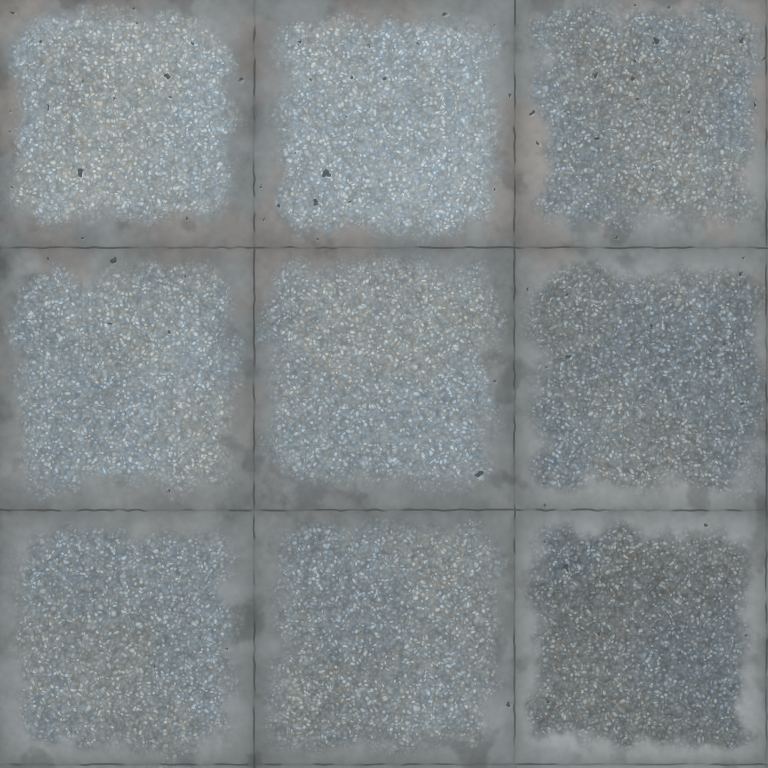
Reproduce this texture procedurally as a Shadertoy shader.

```glsl
// Weathered concrete paving: three by three slabs with exposed pebble panels.

float hash(vec2 p) {
    vec3 q = fract(p.xyx * vec3(0.1031, 0.1030, 0.0973));
    q += dot(q, q.yzx + 33.33);
    return fract((q.x + q.y) * q.z);
}

vec2 hash2(vec2 p) {
    return vec2(hash(p), hash(p + 71.7));
}

float noise(vec2 p) {
    vec2 i = floor(p), f = fract(p);
    f = f * f * (3.0 - 2.0 * f);
    return mix(mix(hash(i), hash(i + vec2(1, 0)), f.x),
               mix(hash(i + vec2(0, 1)), hash(i + vec2(1, 1)), f.x), f.y);
}

float fbm(vec2 p) {
    float sum = 0.0, amp = 0.5;
    for (int i = 0; i < 5; i++) {
        sum += amp * noise(p);
        p = mat2(1.6, 1.2, -1.2, 1.6) * p + 17.3;
        amp *= 0.5;
    }
    return sum / 0.97;
}

float roundBox(vec2 p, vec2 halfSize, float r) {
    vec2 q = abs(p) - halfSize + r;
    return length(max(q, 0.0)) + min(max(q.x, q.y), 0.0) - r;
}

// Packed stones: x is brightness, y is a random hue for the nearest stone
vec2 pebbles(vec2 p) {
    p += 1.1 * vec2(noise(p * 0.45), noise(p * 0.45 + 60.0));
    vec2 cell = floor(p), stone = vec2(0);
    float nearest = 9.0;
    for (int y = -1; y <= 1; y++)
    for (int x = -1; x <= 1; x++) {
        vec2 c = cell + vec2(x, y);
        float d = length(c + hash2(c) - p) * mix(0.85, 1.25, hash(c + 11.0));
        if (d < nearest) {
            nearest = d;
            stone = hash2(c + 31.4);
        }
    }
    float light = mix(0.2, 1.0, pow(stone.x, 3.0));
    return vec2(smoothstep(0.8, 0.1, nearest) * light, stone.y);
}

// Chipped holes: x is the dark hollow, y the pale lower lip
vec2 chips(vec2 uv, float scale, float chance, float soft) {
    vec2 p = uv * scale, cell = floor(p);
    vec2 d = fract(p) - 0.3 - 0.4 * hash2(cell + 5.0);
    float radius = mix(0.05, 0.12, pow(hash(cell + 9.0), 2.0));
    float present = step(hash(cell + 13.0), chance);
    d += 0.16 * (vec2(noise(p * 8.0), noise(p * 8.0 + 40.0)) - 0.5);
    float edge = soft * scale;
    float hollow = smoothstep(radius + edge, radius - edge, length(d));
    float lip = smoothstep(radius + edge, radius - edge, length(d + vec2(-0.04, 0.07)));
    return present * vec2(hollow, lip * (1.0 - hollow));
}

void mainImage(out vec4 fragColor, in vec2 fragCoord) {
    vec2 uv = fragCoord / iResolution.xy;
    float px = 1.0 / min(iResolution.x, iResolution.y);

    // Slab grid with slightly uneven joints
    vec2 p = uv * 3.0 + vec2(0.0015, -0.018)
           + vec2(0.0115, 0.015) * sin(6.2832 * (uv + vec2(0.08, 0.04)));
    vec2 id = mod(floor(p), 3.0);
    vec2 local = fract(p) - 0.5;
    float rightColumn = step(1.5, id.x);
    float cloud = fbm(uv * 9.0);
    float stain = fbm(uv * 26.0 + 50.0);
    float grit = fbm(uv * 130.0);

    // Smooth cement border with grey and brown staining
    float tone = 0.495 + 0.02 * uv.y + 0.08 * (cloud - 0.5) + 0.16 * (stain - 0.5);
    vec3 color = tone * vec3(0.96, 1.0, 1.01);
    float rust = smoothstep(0.42, 0.7, fbm(uv * 13.0 + 8.0)) * smoothstep(0.1, 0.9, uv.y);
    color *= mix(vec3(1), vec3(1.04, 0.98, 0.95), rust);

    // Ragged panel outline, shifted a little in each slab
    vec2 shift = 0.05 * (hash2(id + 3.0) - 0.5) + vec2(0.02 * rightColumn, 0.0);
    float d = roundBox(local - shift, vec2(0.41, 0.405), 0.1)
            + 0.09 * (cloud - 0.5) + 0.16 * (stain - 0.5);
    float panel = smoothstep(0.055, -0.055, d);

    // Pale bloom around the panels, strongest in the right column
    float bloom = 0.03 * hash(id + 21.0) + 0.05 * rightColumn;
    bloom += 0.04 * smoothstep(0.15, 0.0, uv.y);
    color += bloom * exp(-pow((d - 0.03) / 0.07, 2.0));

    // Pebble panel: darker toward the bottom and the right
    float panelTone = 0.53 + 0.045 * id.y - 0.075 * rightColumn
                    + 0.07 * (cloud - 0.5) + 0.02 * local.x * (1.0 - rightColumn);
    vec2 stone = pebbles(uv * 215.0);
    panelTone += 0.25 * (stone.x - 0.17) + 0.09 * (grit - 0.5);
    vec3 tint = mix(vec3(0.93, 1.0, 1.035), vec3(0.955, 1.0, 1.0),
                    smoothstep(0.35, 0.65, fbm(uv * 7.0 + 20.0)));
    tint += 0.06 * (stone.y - 0.5) * vec3(1, 0, -1);
    color = mix(color, panelTone * tint, panel);
    color += 0.05 * (grit - 0.5);

    // Dark blotches on the cement
    float blotch = smoothstep(0.58, 0.74, fbm(uv * 21.0 + 90.0));
    color *= 1.0 - 0.13 * blotch * (1.0 - panel);

    // Thin, broken joints in a faint dirty band
    vec2 wobble = 0.006 * (vec2(noise(uv.yx * 90.0), noise(uv * 90.0 + 30.0)) - 0.5);
    vec2 joint = 0.5 - abs(local + wobble);
    vec2 line = smoothstep(vec2(0.003 + 2.5 * px), vec2(0.001), joint);
    vec2 worn = 0.2 + 0.8 * smoothstep(0.3, 0.65, vec2(noise(uv.yx * 45.0), noise(uv * 45.0)));
    float seam = max(line.x * worn.x, line.y * worn.y);
    color *= 1.0 - 0.07 * exp(-min(joint.x, joint.y) * 40.0);
    color = mix(color, vec3(0.25, 0.26, 0.26), 0.6 * seam);

    // Chips gather toward the top and right
    float chance = 0.01 + 0.06 * smoothstep(0.55, 0.85, uv.y) + 0.02 * rightColumn;
    vec2 chip = max(chips(uv, 25.0, chance, px), chips(uv + 0.37, 43.0, chance, px));
    color = mix(color, vec3(0.25, 0.28, 0.29), 0.75 * chip.x);
    color += 0.08 * chip.y;

    fragColor = vec4(clamp(color, 0.0, 1.0), 1.0);
}
```
